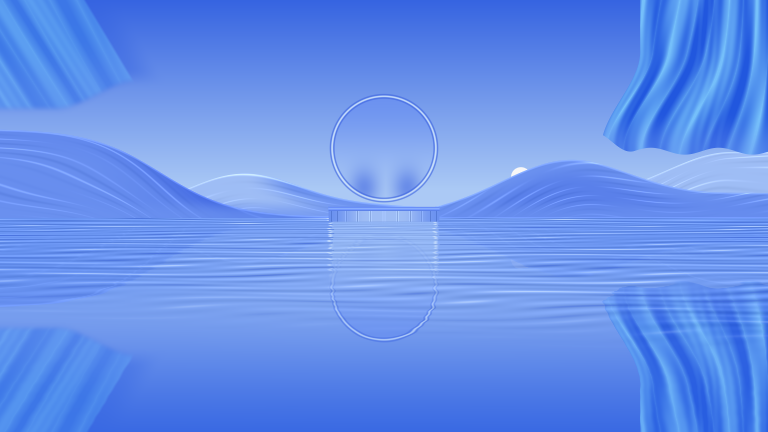
Give the GLSL for this background, as a WebGL 2 fragment shader.

```glsl
#version 300 es
precision highp float;
// Blue dunes, draped cloth and a glass disc on a pedestal, mirrored in rippled water.
uniform vec2 u_resolution;
out vec4 outColor;

// Lengths are in canvas heights; x is zero at the centre.
const float HORIZON = 0.495;
const vec2 DISC = vec2(0.0, 0.657);
const float DISC_RADIUS = 0.122;
const vec2 SUN = vec2(0.317, 0.59);
const float SUN_RADIUS = 0.023;
const vec2 PEDESTAL = vec2(0.0, 0.504);
const vec2 PEDESTAL_HALF = vec2(0.128, 0.017);
const float RIPPLE = 0.003;

const vec3 SKY_TOP = vec3(0.21, 0.39, 0.88);
const vec3 SKY_LOW = vec3(0.67, 0.79, 0.96);
const vec3 DARK = vec3(0.25, 0.40, 0.88);
const vec3 MID = vec3(0.42, 0.57, 0.94);
const vec3 PALE = vec3(0.62, 0.74, 0.96);
const vec3 CLOTH_DARK = vec3(0.13, 0.34, 0.87);
const vec3 CLOTH_LIGHT = vec3(0.46, 0.75, 0.98);
const vec3 WATER_NEAR = vec3(0.24, 0.45, 0.91);
const vec3 WATER_FAR = vec3(0.40, 0.57, 0.94);
const vec3 GLINT = vec3(0.82, 0.90, 0.99);

float fill(float d) { return clamp(0.5 - d * u_resolution.y, 0.0, 1.0); }
float ease(float a, float b, float x) { return smoothstep(a, b, x); }
float bell(float x, float w) { return exp(-x * x / (w * w)); }
float line(float d, float w) { return 1.0 - ease(0.0, w + 1.0 / u_resolution.y, abs(d)); }
float crest(float x, float k) { return pow(max(x, 0.0), k); }

// Layered creases along the cloth, 0 to 1.
float folds(float u, float v) {
  float bend = u + 0.012 * sin(v * 9.0 + u * 14.0);
  float broad = 0.5 + 0.5 * sin(bend * 62.0 + 1.2 * sin(v * 7.0 + u * 19.0));
  float crease = 1.0 - abs(sin(bend * 71.0 + 1.5 * sin(v * 5.0)));
  float fine = sin(bend * 240.0 + 3.0 * sin(v * 8.0 + u * 30.0));
  return clamp(0.68 * broad + 0.38 * crease * crease + 0.09 * fine, 0.0, 1.0);
}

// Shaded dune below height h, with wind lines sweeping down it.
vec3 dune(vec3 back, vec2 p, float h, vec3 top, vec3 low, float slant) {
  float d = h - p.y;
  vec3 col = mix(top, low, ease(0.0, 0.06, d));
  float sweep = sin(d * 230.0 + p.x * slant + 2.5 * sin(p.x * 8.0 + d * 30.0));
  float patches = 0.5 + 0.5 * sin(p.x * 17.0 - d * 60.0);
  col += (0.13 * crest(sweep, 10.0) - 0.04 * crest(-sweep, 4.0)) * patches;
  col = mix(MID, col, 0.3 + 0.7 * ease(0.5, 0.545, p.y));
  col += 0.12 * line(d - 0.001, 0.002);
  return mix(back, col, fill(-d));
}

vec3 leftCloth(vec3 col, vec2 p) {
  float u = p.x - 0.6 * (1.0 - p.y) + 0.692;
  float hem = p.y - 0.75 - 0.065 * ease(-0.76, -0.57, p.x);
  col = mix(col, SKY_TOP, 0.45 * (1.0 - ease(0.0, 0.08, u)) * ease(-0.02, 0.03, hem));
  float mask = (1.0 - ease(-0.006, 0.003, u)) * ease(-0.01, 0.01, hem);
  vec3 cloth = mix(CLOTH_DARK, CLOTH_LIGHT, 0.32 + 0.5 * folds(u * 0.85, p.y * 0.4));
  return mix(col, mix(MID, cloth, 0.7 + 0.3 * ease(0.0, 0.16, hem)), 0.95 * mask);
}

vec3 rightCloth(vec3 col, vec2 p) {
  float edge = 0.503 + 0.09 * ease(0.66, 0.88, p.y);
  float u = (p.x - edge) / (0.889 - edge);
  float hem = 0.69 - 0.04 * ease(0.5, 0.58, p.x) + 0.008 * sin(p.x * 40.0 + 2.0);
  float f = folds(u * 0.36 + 0.1 * (1.0 - p.y), p.y * 0.9);
  vec3 cloth = mix(MID, mix(CLOTH_DARK, CLOTH_LIGHT, f), 0.65 + 0.35 * ease(0.0, 0.09, p.y - hem));
  return mix(col, cloth, fill(edge - p.x) * fill(hem - p.y));
}

vec3 glassDisc(vec3 col, vec2 p) {
  vec2 q = p - DISC;
  float rim = length(q) - DISC_RADIUS;
  vec3 glass = mix(SKY_LOW, MID, ease(-0.13, 0.13, q.y));
  float blobs = bell(length(vec2(abs(q.x - 0.004) - 0.05, 0.75 * q.y + 0.069)), 0.033);
  col = mix(col, mix(glass, DARK, 0.6 * blobs), fill(rim));
  col = mix(col, DARK, 0.65 * line(abs(rim + 0.002) - 0.004, 0.001));
  return mix(col, GLINT, 0.85 * line(rim + 0.002, 0.001));
}

vec3 pedestal(vec3 col, vec2 p) {
  vec2 q = p - PEDESTAL;
  vec2 d = abs(q) - PEDESTAL_HALF;
  float across = clamp(q.x / PEDESTAL_HALF.x, -1.0, 1.0);
  float rib = abs(fract(asin(across) * 4.0) - 0.5);
  vec3 body = mix(PALE, MID, ease(0.3, 1.0, abs(across)));
  body += 0.08 * ease(0.36, 0.44, rib) - 0.18 * ease(0.44, 0.5, rib);
  body = mix(body, mix(DARK, MID, 0.6), ease(0.007, 0.009, q.y));
  body += 0.18 * line(q.y - 0.013, 0.002);
  return mix(col, body, fill(max(d.x, d.y)));
}

vec3 scene(vec2 p) {
  float x = p.x;
  vec3 col = mix(SKY_TOP, SKY_LOW, clamp((1.0 - p.y) / 0.44, 0.0, 1.0));
  col = mix(col, vec3(0.97), fill(length(p - SUN) - SUN_RADIUS));
  float farRight = 0.56 + 0.088 * ease(0.5, 0.8, x);
  float farLeft = 0.505 + 0.092 * bell(x + 0.326, 0.19) + 0.017 * bell(x, 0.2);
  float right = 0.5 + 0.13 * bell(x - 0.435, 0.235) + 0.05 * ease(0.5, 0.9, x);
  float left = 0.497 + 0.205 / (1.0 + exp(12.0 * (x + 0.515)));
  if (x > 0.45) col = dune(col, p, farRight, PALE, PALE, 4.0);
  col = dune(col, p, farLeft, mix(PALE, MID, ease(-0.32, -0.2, x)), PALE, 12.0);
  col = dune(col, p, right, MID, mix(DARK, MID, 0.6), 45.0);
  vec3 shade = mix(MID, DARK, 0.2 + 0.7 * ease(-0.72, -0.35, x));
  col = dune(col, p, left, shade, mix(shade, MID, 0.6), -25.0);
  return pedestal(glassDisc(rightCloth(leftCloth(col, p), p), p), p);
}

vec3 water(vec2 p) {
  float d = HORIZON - p.y;
  float phase = 60.0 * log(d + 0.05);
  float wave = 0.5 * sin(phase + 2.0 * sin(p.x * 5.0 + phase * 0.11));
  wave += 0.5 * sin(phase * 1.7 + p.x * 9.0 + 2.5 * sin(p.x * 8.0 - phase * 0.2));
  float rough = 1.0 - ease(0.12, 0.29, d - 0.05 * p.x);
  float shift = RIPPLE * wave * (0.2 + rough);
  vec3 col = mix(WATER_FAR, WATER_NEAR, ease(0.2, 0.46, d));
  col = mix(col, PALE, 0.45 * bell(p.x, 0.5) * bell(d - 0.12, 0.15));
  vec3 mirrored = scene(vec2(p.x, HORIZON + d) + shift);
  col = mix(col, mirrored, 0.12 + 0.63 * ease(0.11, 0.27, d));
  // Broken streaks of light and shade.
  float patches = 0.5 + 0.5 * sin(p.x * 6.0 + phase * 0.23 + 2.0 * sin(p.x * 3.0));
  col += 0.075 * wave * rough;
  col = mix(col, GLINT, 0.65 * crest(wave, 4.0) * patches * rough);
  col = mix(col, DARK, 0.5 * crest(-wave, 4.0) * (1.0 - patches) * rough);
  // Pale column with bright sides.
  float side = abs(p.x + 2.0 * shift) - 0.122;
  float fade = 1.0 - ease(0.03, 0.2, d);
  col = mix(col, SKY_LOW, 0.45 * fill(side) * fade);
  return mix(col, GLINT, 0.75 * line(side, 0.005) * fade * ease(-0.3, 0.4, wave));
}

void main() {
  vec2 p = (gl_FragCoord.xy - vec2(0.5 * u_resolution.x, 0.0)) / u_resolution.y;
  vec3 col = p.y < HORIZON ? water(p) : scene(p);
  outColor = vec4(pedestal(col, p), 1.0);
}
```
